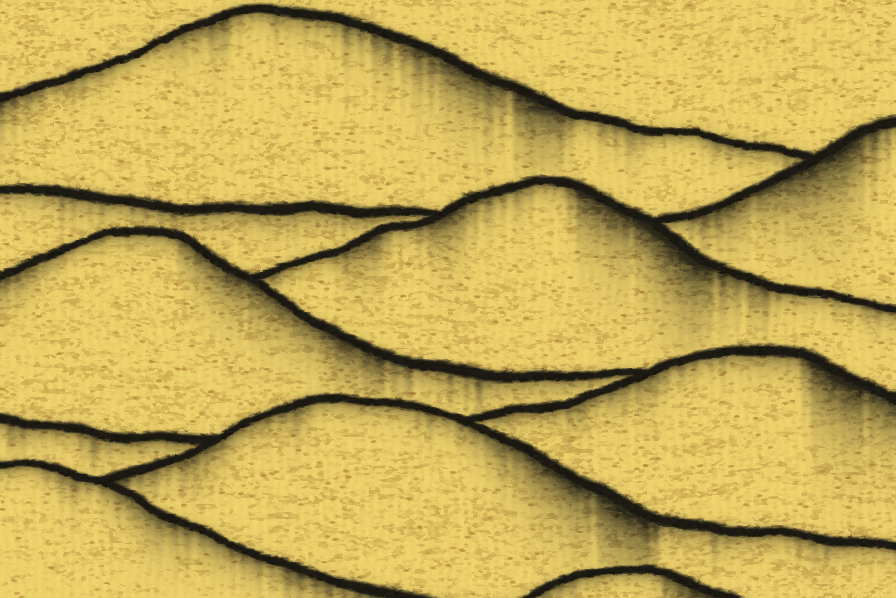
Write a Shadertoy shader that draws this texture.

```glsl
const vec3 GOLD = vec3(0.93, 0.82, 0.42);
const vec3 TAN = vec3(0.82, 0.69, 0.33);
const vec3 PORE = vec3(0.68, 0.49, 0.20);
const vec3 INK = vec3(0.105, 0.098, 0.07);
const int HILLS = 8;

float hash(vec2 p) {
    p = fract(p * vec2(0.1031, 0.1137));
    p += dot(p, p.yx + 33.33);
    return fract((p.x + p.y) * p.x * 7.31);
}

// Cellular noise: x = distance to nearest point, y = random value of its cell
vec2 cells(vec2 p) {
    vec2 id = floor(p), f = fract(p);
    vec2 best = vec2(9.0, 0.0);
    for (int j = -1; j <= 1; j++)
    for (int i = -1; i <= 1; i++) {
        vec2 o = vec2(i, j), c = id + o + 200.0;
        vec2 point = o + vec2(hash(c), hash(c + 57.0));
        float d = length(point - f);
        if (d < best.x) best = vec2(d, hash(c + 113.0));
    }
    return best;
}

// Layered sines, roughly -1 to 1
float waves(float x, float seed) {
    return 0.55 * sin(x + seed * 2.1)
         + 0.30 * sin(x * 2.3 + seed * 4.7)
         + 0.15 * sin(x * 5.9 + seed * 1.3);
}

// Height of one asymmetric hill with long, nearly level tails
float ridge(float x, float k) {
    float centre = 1.7 * fract(0.35 + k * 0.618) - 0.1;
    float top = 0.97 - 0.13 * k;
    float dx = x - centre + 0.025 * waves(x * 8.0, k);
    float spread = 0.34 + 0.07 * sin(k * 5.3 + (dx > 0.0 ? 1.5 : 0.0));
    float bump = exp(-dx * dx / (spread * spread));
    float wobble = 0.014 * waves(x * 7.0, k + 3.0) + 0.0018 * waves(x * 45.0, k);
    return top - 0.2 * (1.0 - bump) - 0.05 * (x - 0.75) + wobble;
}

// Dark zone lines: each hill covers those behind it and shades its own underside
float spalting(vec2 p, float ragged, float streak, float pixel) {
    float tone = 0.0;
    for (int i = 0; i < HILLS; i++) {
        float k = float(i);
        float h = ridge(p.x, k);
        float slope = (ridge(p.x + 0.004, k) - ridge(p.x - 0.004, k)) / 0.008;
        float depth = (h - p.y) / sqrt(1.0 + slope * slope) + 0.0022 * ragged;

        float flank = smoothstep(0.1, 0.5, abs(slope));
        float strength = 0.5 + 0.5 * waves(p.x * 6.0, k + 1.7);
        float width = 0.0055 + 0.005 * strength;
        float line = 1.0 - smoothstep(0.5 * width, 1.5 * width + pixel, abs(depth));

        float reach = 0.010 + 0.012 * strength + 0.032 * flank * strength;
        float below = (0.75 + 0.4 * flank * strength) * exp(-max(depth, 0.0) / reach);
        float above = 0.5 * exp(min(depth, 0.0) / 0.007);
        below *= 1.0 + 0.22 * streak;

        float inside = smoothstep(-pixel, pixel, depth);
        tone = mix(max(tone, above), min(below, 0.92), inside);
        tone = max(tone, line);
    }
    return clamp(tone, 0.0, 1.0);
}

// Pale wood with fine flecks, faint threads and scattered pores
vec3 wood(vec2 p, vec2 fine, vec2 coarse, vec2 pore) {
    float fleck = 0.6 * fine.y + 0.4 * coarse.y;
    float patches = 0.08 * waves(p.x * 3.0 + p.y * 5.0, 2.0);
    vec3 col = mix(GOLD, TAN, smoothstep(0.45, 0.95, fleck + patches));
    col += 0.022 * (fine.x - 0.5);
    col += 0.010 * sin(p.x * 400.0 + 2.0 * waves(p.y * 40.0, 1.0));
    float speck = smoothstep(0.88, 0.98, pore.y) * (1.0 - smoothstep(0.15, 0.45, pore.x));
    return mix(col, PORE, 0.65 * speck);
}

void mainImage(out vec4 fragColor, in vec2 fragCoord) {
    vec2 p = fragCoord / iResolution.y;
    float pixel = 1.0 / iResolution.y;

    // Grain runs along x, bending slightly
    vec2 g = p + vec2(0.0, 0.012 * waves(p.x * 4.0, 5.0));
    vec2 fine = cells(g * vec2(120.0, 210.0));
    vec2 coarse = cells(g * vec2(28.0, 120.0));
    vec2 pore = cells(g * vec2(60.0, 125.0) + 31.0);

    float ragged = fine.y + coarse.y - 1.0;
    float streak = 1.2 * (fine.y - 0.5) + 0.8 * (coarse.y - 0.5);
    float tone = spalting(p, ragged, streak, pixel);

    vec3 col = mix(wood(p, fine, coarse, pore), INK, tone);
    col += 0.03 * (fine.y - 0.5) * tone;
    fragColor = vec4(clamp(col, 0.0, 1.0), 1.0);
}
```
